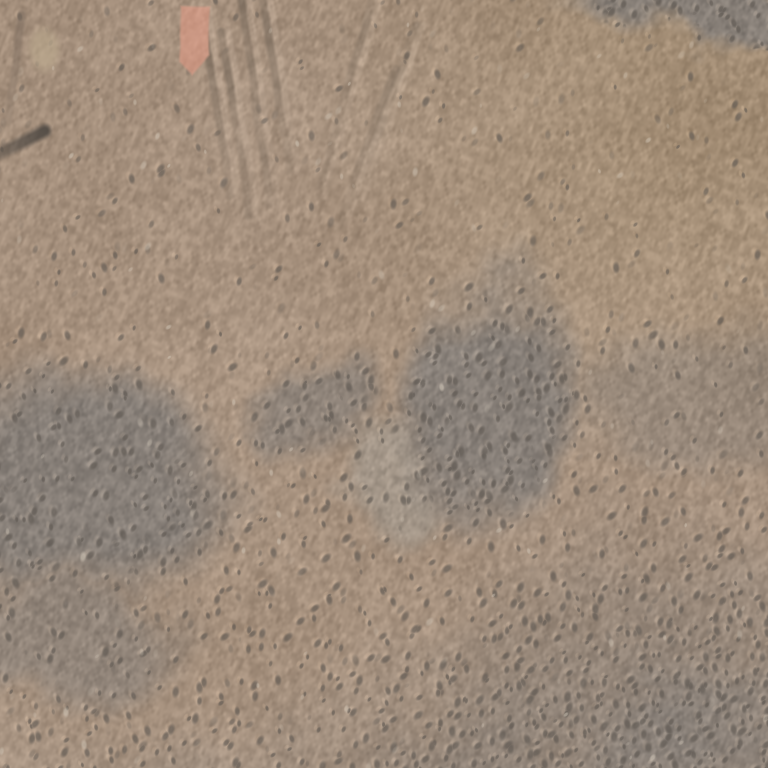
Reproduce this texture procedurally as a three.js fragment shader.

```glsl
// Dry, sandy ground with damp grey patches, small dark pits and pale specks.
// Warped soft ellipses place the patches, jittered cells scatter the grains,
// and tapered line segments scratch the grooves along the top.
varying vec2 vUv;

float hash(vec2 p) {
  vec3 q = fract(vec3(p.xyx) * 0.1031);
  q += dot(q, q.yzx + 33.33);
  return fract((q.x + q.y) * q.z);
}

float noise(vec2 p) {
  vec2 i = floor(p), f = fract(p);
  f = f * f * (3.0 - 2.0 * f);
  return mix(mix(hash(i), hash(i + vec2(1, 0)), f.x),
             mix(hash(i + vec2(0, 1)), hash(i + vec2(1, 1)), f.x), f.y);
}

float fbm(vec2 p) {
  float sum = 0.0, amp = 0.5;
  for (int i = 0; i < 4; i++) {
    sum += amp * noise(p);
    p = mat2(1.6, 1.2, -1.2, 1.6) * p + 7.3;
    amp *= 0.5;
  }
  return sum;
}

// Soft ellipse: 1 at the middle, 0 outside
float patchAt(vec2 p, vec2 center, vec2 radius) {
  return 1.0 - smoothstep(0.55, 1.25, length((p - center) / radius));
}

// Scattered oval grains, present where density exceeds each cell's own threshold
float grains(vec2 p, float cells, float density, float size, float seed) {
  vec2 g = p * cells, home = floor(g);
  float cover = 0.0;
  for (int y = -1; y <= 1; y++) {
    for (int x = -1; x <= 1; x++) {
      vec2 id = home + vec2(x, y);
      vec2 jitter = vec2(hash(id + seed), hash(id + seed + 41.7));
      vec2 d = g - id - jitter;
      float angle = 1.3 * hash(id + seed + 83.1) - 0.95;
      d = mat2(cos(angle), -sin(angle), sin(angle), cos(angle)) * d;
      float r = size * (0.55 + 0.75 * hash(id + seed + 19.4));
      float present = smoothstep(-0.08, 0.08, density - hash(id + seed + 61.9));
      float oval = 1.0 - smoothstep(0.35, 1.2, length(d * vec2(1.35, 0.8)) / r);
      cover = max(cover, oval * present);
    }
  }
  return cover;
}

// Line from a to b that thins out toward b
float stroke(vec2 p, vec2 a, vec2 b, float width) {
  vec2 ab = b - a;
  float t = clamp(dot(p - a, ab) / dot(ab, ab), 0.0, 1.0);
  float d = length(p - a - ab * t);
  return (1.0 - smoothstep(0.25, 1.0, d / width)) * (1.0 - 0.6 * t);
}

void main() {
  vec2 p = vUv;
  vec2 warp = vec2(fbm(p * 9.0), fbm(p * 9.0 + 31.0)) - 0.47;
  vec2 w = p + warp * 0.13;

  // Damp patches and the grey field at the lower right
  float leftDamp = patchAt(w, vec2(0.11, 0.37), vec2(0.19, 0.155));
  float midDamp = max(patchAt(w, vec2(0.65, 0.47), vec2(0.11, 0.16)),
                      0.75 * patchAt(w, vec2(0.42, 0.47), vec2(0.085, 0.075)));
  float lowField = smoothstep(0.40, 0.02, w.y + 0.28 * (1.0 - smoothstep(0.25, 0.85, w.x)));
  float lowLeft = 0.65 * patchAt(w, vec2(0.06, 0.17), vec2(0.20, 0.09));
  float topStain = patchAt(w, vec2(0.93, 0.995), vec2(0.19, 0.04));
  float rightHaze = 0.45 * patchAt(w, vec2(0.93, 0.47), vec2(0.20, 0.11));
  float damp = max(max(leftDamp, midDamp), max(lowLeft, rightHaze));
  damp = max(damp, lowField * (0.35 + 0.8 * fbm(p * vec2(7.0, 13.0))));
  damp = clamp(max(damp, topStain), 0.0, 1.0);

  // Sand, warmer at the upper right, then the damp tint
  vec3 sand = mix(vec3(0.655, 0.572, 0.497), vec3(0.645, 0.56, 0.465),
                  smoothstep(0.3, 0.9, p.x) * smoothstep(0.3, 0.8, p.y));
  sand += 0.08 * (fbm(p * 6.0 + 12.0) - 0.47);
  vec3 color = mix(sand, vec3(0.515, 0.49, 0.468), damp * 0.9);
  float dust = patchAt(w, vec2(0.52, 0.37), vec2(0.065, 0.07));
  color = mix(color, vec3(0.64, 0.61, 0.57), dust * 0.6);

  // Fine slanted grit
  vec2 grit = mat2(0.93, 0.37, -0.37, 0.93) * p;
  float fine = noise(grit * vec2(170.0, 105.0)) + 0.8 * noise(grit * vec2(260.0, 190.0) + 50.0) - 0.9;
  color += fine * vec3(0.088, 0.083, 0.078);

  // Pits with a lit lip, crowded in the lower right and around the middle
  float density = 0.08 + 0.62 * lowField + 0.42 * midDamp + 0.15 * leftDamp + 0.6 * topStain;
  density += 0.18 * smoothstep(0.65, 0.2, p.y) + 0.3 * (fbm(p * 11.0) - 0.47);
  float pits = grains(p, 68.0, density, 0.36, 3.0);
  float lip = grains(p + vec2(0.004, -0.003), 68.0, density, 0.36, 3.0);
  color += vec3(0.06, 0.052, 0.043) * lip * (1.0 - pits);
  color = mix(color, vec3(0.37, 0.345, 0.32), pits * 0.62);

  // Grooves fanning down from the top edge
  vec2 q = p + warp * 0.012;
  for (int i = 0; i < 7; i++) {
    float k = float(i), lean = i < 4 ? 0.035 : -0.075;
    vec2 top = vec2(0.265 + 0.026 * k + (i < 4 ? 0.0 : 0.12), 1.02 - 0.13 * hash(vec2(k, 5.0)));
    vec2 end = vec2(top.x + lean, 0.69 + 0.09 * hash(vec2(k, 9.0)));
    float depth = (i < 4 ? 0.45 : 0.28) * (0.45 + 0.9 * noise(vec2(k * 9.0, p.y * 35.0)));
    color = mix(color, vec3(0.43, 0.38, 0.33), depth * stroke(q, top, end, 0.008));
    color += 0.05 * stroke(q - vec2(0.009, 0.0), top, end, 0.007);
  }
  color = mix(color, vec3(0.46, 0.40, 0.35), 0.5 * stroke(q, vec2(0.027, 0.98), vec2(0.01, 0.84), 0.008));

  // Twig, pale stone and pink chip
  color = mix(color, vec3(0.29, 0.27, 0.25), 0.85 * stroke(q, vec2(0.06, 0.83), vec2(-0.02, 0.79), 0.012));
  color = mix(color, vec3(0.74, 0.67, 0.56), 0.6 * patchAt(q, vec2(0.057, 0.935), vec2(0.022, 0.03)));
  vec2 c = q - vec2(0.255, 0.95);
  float chip = max(abs(c.x) - 0.019, max(c.y - 0.038, abs(c.x + 0.003) * 0.75 - 0.7 * (c.y + 0.045)));
  color = mix(color, vec3(0.79, 0.59, 0.51) + 0.04 * fine, 1.0 - smoothstep(-0.002, 0.003, chip));

  // Sparse bright specks
  color = mix(color, vec3(0.84, 0.80, 0.74), 0.75 * grains(p, 42.0, 0.02, 0.19, 127.0));
  gl_FragColor = vec4(color, 1.0);
}
```
